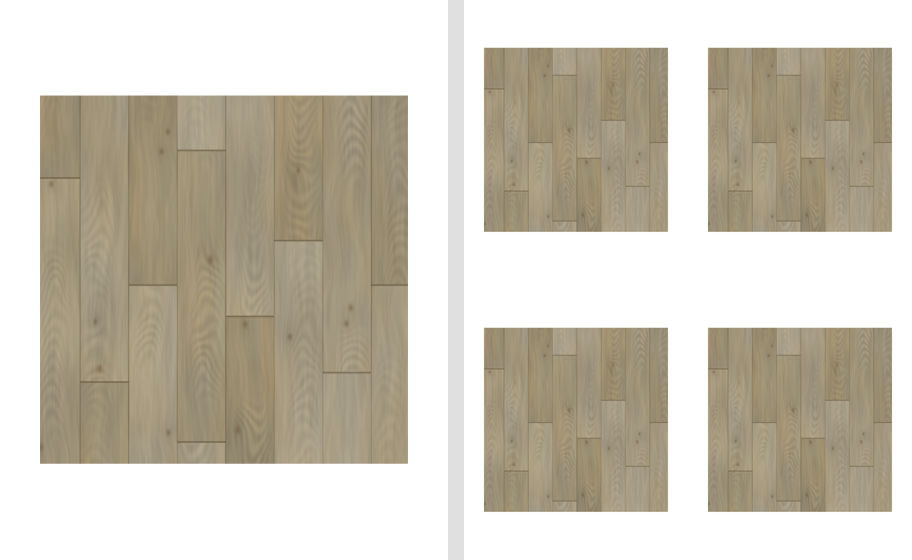
Left, the tile; right, the same tile 2 across and 2 down.
A WebGL 2 fragment shader for this texture:

```glsl
#version 300 es
precision highp float;
uniform vec2 u_resolution;
out vec4 fragColor;

// Layout, as fractions of the canvas; the plain margin joins itself on every side
const vec2 PANEL_MIN = vec2(0.0894, 0.1719);
const vec2 PANEL_MAX = vec2(0.9106, 0.8294);
const float PLANKS_ACROSS = 7.577;
const float FIRST_CUT = 0.175;     // part of the first plank cut off
const float PLANK_LENGTH = 6.0;    // in plank widths
const float SEAM_HALF = 0.012;     // in plank widths
const float JOINT_HALF = 0.016;

// Per column: joint height in the panel, tone of the main and neighbouring boards
const float JOINT[8] = float[8](0.776, 0.222, 0.485, 0.059, 0.400, 0.606, 0.2475, 0.485);
const float MAIN_TONE[8] = float[8](0.15, 0.62, 0.12, 0.38, 0.65, 0.12, 0.50, 0.38);
const float NEXT_TONE[8] = float[8](0.50, 0.22, 0.75, 0.80, 0.08, 0.78, 0.85, 0.65);

// Colours
const vec3 MARGIN = vec3(1.0);
const vec3 OAK_DARK = vec3(0.590, 0.538, 0.425);
const vec3 OAK_LIGHT = vec3(0.667, 0.626, 0.535);
const vec3 KNOT = vec3(0.43, 0.35, 0.24);
const vec3 SEAM = vec3(0.40, 0.35, 0.25);

// Strength of wood figure
const float PORES = 0.060;
const float STREAKS = 0.065;
const float CLOUDS = 0.090;
const float ARCHES = 0.042;

float hash(vec2 p) {
    return fract(sin(dot(p, vec2(127.1, 311.7))) * 43758.5);
}

float noise(vec2 p) {
    vec2 i = floor(p), f = fract(p);
    f = f * f * (3.0 - 2.0 * f);
    return mix(mix(hash(i), hash(i + vec2(1, 0)), f.x),
               mix(hash(i + vec2(0, 1)), hash(i + vec2(1, 1)), f.x), f.y);
}

// Signed noise, drawn out along the board
float grain(vec2 p, vec2 scale, float seed) {
    return noise(p * scale + seed) - 0.5;
}

float line(float dist, float halfWidth, float pixel) {
    return 1.0 - smoothstep(halfWidth - 0.5 * pixel, halfWidth + 0.7 * pixel, dist);
}

// p: x across the board from its centre, y along it, both in plank widths
vec3 wood(vec2 p, vec2 id, float tone) {
    float seed = floor(hash(id + 3.7) * 90.0);
    float bend = 0.0, core = 0.0, halo = 0.0;

    // Scattered knots, which also bend the nearby grain
    for (int i = 0; i < 3; i++) {
        vec2 key = id * 5.3 + float(i) * 17.9;
        float present = step(0.55, hash(key));
        vec2 centre = vec2((hash(key + 1.3) - 0.5) * 0.65, hash(key + 2.9) * PLANK_LENGTH);
        vec2 d = (p - centre) * vec2(1.0, 0.65);
        float r2 = dot(d, d) * mix(0.7, 1.6, hash(key + 4.1));
        core += present * exp(-r2 * 380.0);
        halo += present * exp(-r2 * 28.0);
        bend += present * exp(-r2 * 14.0);
    }

    // Nested arches along the heart of the board
    vec2 q = p;
    q.x += grain(p, vec2(1.5, 0.9), seed) * 0.16 + bend * 0.05;
    float heart = q.x - (hash(id + 8.1) - 0.5) * 0.3;
    float facing = hash(id + 6.2) < 0.5 ? -1.0 : 1.0;
    float field = p.y * facing + 5.0 * heart * heart
                + grain(p, vec2(3.0, 1.3), seed + 11.0) * 0.6 + bend * 0.5;
    float figure = smoothstep(0.45, 0.05, abs(heart))
                 * smoothstep(0.25, 0.75, noise(vec2(seed, p.y * 0.6 + seed)));
    float arches = sin(field * 21.0) * figure * mix(0.4, 1.3, hash(id + 9.4));

    float shade = 1.0 + ARCHES * arches
        + STREAKS * grain(q, vec2(11.0, 0.8), seed + 23.0)
        + PORES * grain(q, vec2(29.0, 2.6), seed + 37.0)
        + CLOUDS * grain(p, vec2(1.4, 0.7), seed + 51.0)
        - 0.045 * halo;
    vec3 colour = mix(OAK_DARK, OAK_LIGHT, tone) * shade;
    colour += vec3(0.010, 0.0, -0.014) * grain(p, vec2(2.5, 0.9), seed + 67.0) * 2.0;
    return mix(colour, KNOT, min(core, 1.0) * 0.55);
}

void main() {
    vec2 uv = gl_FragCoord.xy / u_resolution;
    vec2 size = PANEL_MAX - PANEL_MIN;
    vec2 panel = (uv - PANEL_MIN) / size;
    vec2 pixel = PLANKS_ACROSS / (u_resolution * size);

    // Find the board
    float across = panel.x * PLANKS_ACROSS + FIRST_CUT;
    int column = clamp(int(floor(across)), 0, 7);
    float along = (panel.y - JOINT[column]) * PLANKS_ACROSS;
    float row = floor(along / PLANK_LENGTH);
    along -= row * PLANK_LENGTH;
    float tone = row == 0.0 ? MAIN_TONE[column] : NEXT_TONE[column];
    vec3 colour = wood(vec2(fract(across) - 0.5, along), vec2(float(column), row + 2.0), tone);

    // Long seams of uneven depth, then the end joints
    float seamId = floor(across + 0.5);
    float depth = mix(0.22, 0.50, hash(vec2(seamId, 4.0)))
                + 0.25 * (noise(vec2(seamId * 7.0, panel.y * 6.0)) - 0.5);
    colour = mix(colour, SEAM, depth * line(abs(across - seamId), SEAM_HALF, pixel.x));
    float end = min(along, PLANK_LENGTH - along);
    colour = mix(colour, SEAM, 0.62 * line(end, JOINT_HALF, pixel.y));

    // Panel edge
    vec2 inside = min(uv - PANEL_MIN, PANEL_MAX - uv) * u_resolution;
    vec2 cover = clamp(inside + 0.5, 0.0, 1.0);
    fragColor = vec4(mix(MARGIN, colour, cover.x * cover.y), 1.0);
}
```
